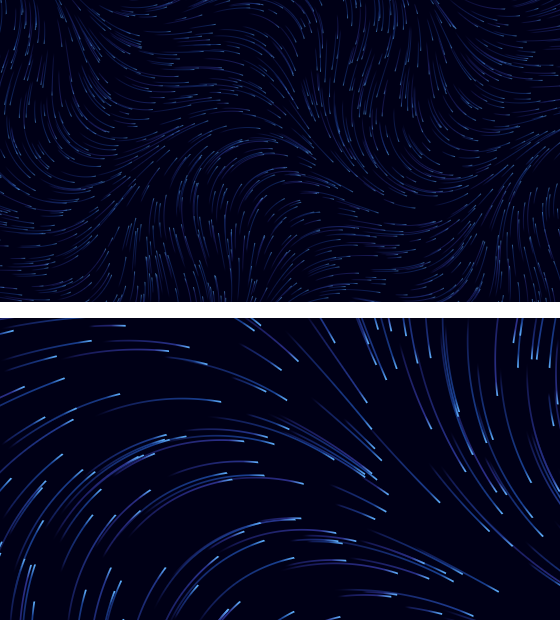
Top, the full canvas; bottom, a detail of the centre.
Reproduce this background procedurally as a Shadertoy shader.

```glsl
// Glowing particle trails drifting along a smooth wave-shaped flow field on deep navy.

// Lengths are in units of the canvas height.
const float CELL_SIZE = 0.1;             // must exceed the longest half trail
const int TRAILS_PER_CELL = 6;
const float TRAIL_CHANCE = 0.9;
const vec2 HALF_LENGTH = vec2(0.018, 0.08);
const float TRAIL_WIDTH = 0.0019;
const float HEAD_LENGTH = 0.016;

const float SWING = 0.95;                // angle amplitude of each wave, radians
const vec2 WAVE_NUMBER = 6.28319 / vec2(1.208, 1.30);
const vec2 WAVE_CREST = vec2(0.024, 0.783);

const vec3 BACKGROUND = vec3(0.0, 0.0, 0.085);
const vec3 TAIL_COLOR = vec3(0.06, 0.07, 0.27);
const vec3 BLUE_BODY = vec3(0.10, 0.27, 0.60);
const vec3 VIOLET_BODY = vec3(0.19, 0.20, 0.58);
const vec3 HEAD_COLOR = vec3(0.38, 0.70, 1.0);

vec3 hash3(vec3 p) {
    p = fract(p * vec3(0.1031, 0.1030, 0.0973));
    p += dot(p, p.yxz + 33.33);
    return fract((p.xxy + p.yxx) * p.zyx);
}

// Flow angle from two crossed waves.
float flowAngle(vec2 p) {
    vec2 wave = cos((p - WAVE_CREST) * WAVE_NUMBER);
    return -SWING * (wave.x + wave.y);
}

// Gradient of the flow angle, used to bend each trail.
vec2 flowAngleGradient(vec2 p) {
    return SWING * WAVE_NUMBER * sin((p - WAVE_CREST) * WAVE_NUMBER);
}

// Blends one curved trail, centred at the given point, over the colour.
vec3 drawTrail(vec3 color, vec2 p, vec2 center, float halfLength, float tint, float pixel) {
    float angle = flowAngle(center);
    vec2 along = vec2(cos(angle), sin(angle));
    vec2 across = vec2(-along.y, along.x);
    float bend = dot(flowAngleGradient(center), along);

    // Distance to a parabola that follows the local curvature
    vec2 local = vec2(dot(p - center, along), dot(p - center, across));
    float slope = bend * local.x;
    float dist = abs(local.y - 0.5 * slope * local.x) * inversesqrt(1.0 + slope * slope);

    // Antialiased coverage, dimmed where the line is thinner than a pixel
    float width = max(TRAIL_WIDTH, pixel);
    float line = clamp((0.5 * width - dist) / pixel + 0.5, 0.0, 1.0);
    float ends = clamp((halfLength - abs(local.x)) / pixel + 0.5, 0.0, 1.0);
    float coverage = line * ends * min(1.0, TRAIL_WIDTH / pixel);

    // Faint tail, coloured body, short bright head
    float progress = clamp(0.5 + 0.5 * local.x / halfLength, 0.0, 1.0);
    float head = clamp(1.0 - (halfLength - local.x) / HEAD_LENGTH, 0.0, 1.0);
    vec3 body = mix(BLUE_BODY, VIOLET_BODY, smoothstep(0.45, 0.9, tint));
    vec3 ink = mix(TAIL_COLOR, body, progress);
    ink = mix(ink, HEAD_COLOR, head);
    return mix(color, max(color, ink), coverage * smoothstep(0.0, 0.2, progress));
}

void mainImage(out vec4 fragColor, in vec2 fragCoord) {
    float pixel = 1.0 / iResolution.y;
    vec2 p = fragCoord * pixel;
    vec2 homeCell = floor(p / CELL_SIZE);
    vec3 color = BACKGROUND;

    // Scattered trails from this cell and its neighbours
    for (int y = -1; y <= 1; y++) {
        for (int x = -1; x <= 1; x++) {
            vec2 cell = homeCell + vec2(x, y);
            for (int i = 0; i < TRAILS_PER_CELL; i++) {
                vec3 seed = vec3(cell + 40.0, float(i) * 7.0 + 3.0);
                vec3 place = hash3(seed);
                vec3 look = hash3(seed + 91.7);
                if (look.z > TRAIL_CHANCE) continue;
                vec2 center = (cell + place.xy) * CELL_SIZE;
                float halfLength = mix(HALF_LENGTH.x, HALF_LENGTH.y, look.x);
                color = drawTrail(color, p, center, halfLength, look.y, pixel);
            }
        }
    }
    fragColor = vec4(color, 1.0);
}
```
